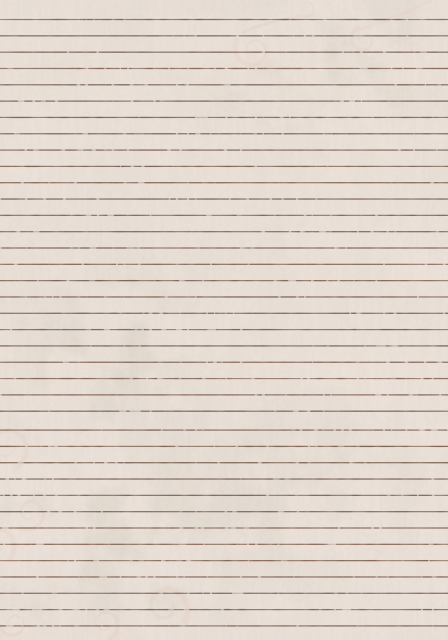
Write a Shadertoy shader that draws this pattern.

```glsl
const vec3 PAPER = vec3(0.912, 0.874, 0.843);
const vec3 STAIN = vec3(0.835, 0.805, 0.755);
const vec3 CURL_TINT = vec3(0.895, 0.805, 0.755);
const vec3 INK_RED = vec3(0.47, 0.32, 0.25);
const vec3 INK_DARK = vec3(0.36, 0.28, 0.22);

// Lengths are fractions of the canvas height
const float LINE_COUNT = 38.0;
const float FIRST_LINE = 0.0305;   // from the top edge
const float PITCH = 0.0255;
const float LINE_WIDTH = 0.00142;
const float SEAM = 0.656;          // below it the ruling shifts down
const float SEAM_SHIFT = 0.0040;
const float CURL_DECAY = 0.15;
const float CURL_SWEEP = 7.9;      // radians
const float CURL_OPACITY = 0.42;
const float TAU = 6.2831853;

// Each curl: centre, outer radius, angle of its outer end
const int CURL_COUNT = 9;
const vec4 CURLS[CURL_COUNT] = vec4[](
    vec4(0.397, 0.922, 0.033, 2.4), vec4(0.569, 0.937, 0.024, 1.7),
    vec4(0.478, 0.987, 0.018, 3.6), vec4(0.010, 0.303, 0.038, 4.9),
    vec4(0.046, 0.199, 0.030, 3.9), vec4(-0.008, 0.150, 0.035, 5.2),
    vec4(0.258, 0.052, 0.040, 5.4), vec4(0.163, 0.026, 0.027, 4.6),
    vec4(0.022, 0.026, 0.024, 3.0));

float hash(vec2 cell) {
    uvec2 q = uvec2(ivec2(cell)) * uvec2(1597334673u, 3812015801u);
    uint n = (q.x ^ q.y) * 1597334673u;
    n = (n ^ (n >> 15)) * 2246822519u;
    return float((n ^ (n >> 13)) >> 8) / 16777216.0;
}

float noise(vec2 p) {
    vec2 i = floor(p), f = fract(p);
    f = f * f * (3.0 - 2.0 * f);
    return mix(mix(hash(i), hash(i + vec2(1, 0)), f.x),
               mix(hash(i + vec2(0, 1)), hash(i + vec2(1, 1)), f.x), f.y);
}

float fbm(vec2 p) {
    float sum = 0.0, amp = 0.5;
    for (int i = 0; i < 5; i++) {
        sum += amp * noise(p);
        p = mat2(1.6, 1.2, -1.2, 1.6) * p + 17.3;
        amp *= 0.5;
    }
    return sum;
}

float patchWeight(vec2 p, vec2 centre, vec2 size) {
    vec2 d = (p - centre) / size;
    return exp(-dot(d, d));
}

// Tapering spiral stroke, two windings tested
float curl(vec2 p, float radius, float phase, float px) {
    float angle = mod(atan(p.y, p.x) - phase, TAU), ink = 0.0;
    for (int turn = 0; turn < 2; turn++) {
        float sweep = angle + TAU * float(turn);
        float arm = radius * exp(-CURL_DECAY * sweep);
        float d = abs(length(p) - arm) - 0.13 * arm;
        float ends = smoothstep(0.0, 0.3, sweep)
                   * (1.0 - smoothstep(CURL_SWEEP - 0.4, CURL_SWEEP, sweep));
        ink = max(ink, ends * (1.0 - smoothstep(-px, px, d)));
    }
    return ink;
}

// Thin bowed stroke from a to b
float stem(vec2 p, vec2 a, vec2 b, float bow, float px) {
    vec2 ab = b - a;
    float t = clamp(dot(p - a, ab) / dot(ab, ab), 0.0, 1.0);
    vec2 onCurve = a + ab * t + vec2(0.0, bow * t * (1.0 - t));
    return 1.0 - smoothstep(-px, px, length(p - onCurve) - 0.0026);
}

vec3 paperColour(vec2 p, float px) {
    // Blotches gather in a few worn areas
    float worn = patchWeight(p, vec2(0.53, 0.90), vec2(0.20, 0.10))
               + patchWeight(p, vec2(0.18, 0.47), vec2(0.12, 0.10))
               + patchWeight(p, vec2(0.16, 0.18), vec2(0.20, 0.16))
               + 0.6 * patchWeight(p, vec2(0.52, 0.25), vec2(0.22, 0.14));
    float blotch = smoothstep(0.38, 0.72, fbm(p * 19.0));
    float fibre = noise(p * vec2(210.0, 26.0)) - 0.5;
    float grain = noise(p * 330.0) - 0.5;
    vec3 col = mix(PAPER, STAIN, blotch * (0.07 + 0.34 * min(worn, 1.0)));
    col += 0.010 * fibre + 0.012 * grain + 0.014 * (fbm(p * 5.0) - 0.5);

    float curls = max(stem(p, vec2(0.555, 0.952), vec2(0.675, 1.0), -0.012, px),
                      stem(p, vec2(0.380, 0.950), vec2(0.490, 0.976), 0.020, px));
    for (int i = 0; i < CURL_COUNT; i++)
        curls = max(curls, curl(p - CURLS[i].xy, CURLS[i].z, CURLS[i].w, px));
    float fade = 0.45 + 0.75 * fbm(p * 24.0 + 5.0);
    return mix(col, CURL_TINT, CURL_OPACITY * fade * curls);
}

void mainImage(out vec4 fragColor, in vec2 fragCoord) {
    vec2 p = fragCoord / iResolution.y;
    float px = 1.0 / iResolution.y;
    vec3 col = paperColour(p, px);

    // Ruled lines, counted from the top
    float depth = 1.0 - p.y;
    depth -= FIRST_LINE + SEAM_SHIFT * step(SEAM, depth);
    float row = clamp(round(depth / PITCH), 0.0, LINE_COUNT - 1.0);
    float offset = depth - row * PITCH;
    float wobble = noise(vec2(p.x * 90.0, row * 7.0));
    float halfWidth = 0.5 * LINE_WIDTH * (0.82 + 0.36 * wobble);
    float reach = 0.65 * px;
    float overlap = min(offset + reach, halfWidth) - max(offset - reach, -halfWidth);
    float ink = clamp(overlap / (2.0 * reach), 0.0, 1.0);

    // Chipped ink and a different tone on each line
    float chips = smoothstep(0.74, 0.90, noise(vec2(p.x * 170.0, row * 13.0 + 3.0)));
    ink *= 1.0 - 0.65 * chips * smoothstep(0.3, 0.6, noise(vec2(p.x * 14.0, row * 5.0)));
    float tone = 0.5 * hash(vec2(row, 41.0)) + 0.5 * noise(vec2(p.x * 20.0, row * 3.0));
    col = mix(col, mix(INK_RED, INK_DARK, tone), ink);

    fragColor = vec4(col, 1.0);
}
```
